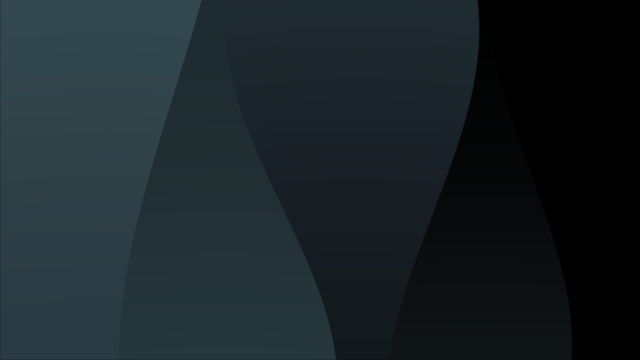
A Shadertoy shader for this background:

```glsl
const int PANELS = 4;
const float BAND_BEND = 0.7;     // how far the shading arches downwards
const float RIM_WIDTH = 0.0014;  // thin dark rim, in canvas widths
const float RIM_SHADE = 0.82;
const vec3 BACKDROP = vec3(0.0);

// Right edge of each panel at four even heights, top to bottom
const vec4 EDGES[PANELS] = vec4[](
    vec4(0.315, 0.259, 0.208, 0.185),
    vec4(0.357, 0.3815, 0.465, 0.525),
    vec4(0.746, 0.727, 0.661, 0.608),
    vec4(0.764, 0.800, 0.865, 0.893));

// Horizontal centre of each panel's arched shading
const vec4 ARCH_CENTRES = vec4(0.17, 0.35, 0.56, 0.75);

const vec3 TOP_COLORS[PANELS] = vec3[](
    vec3(0.200, 0.286, 0.310), vec3(0.113, 0.163, 0.183),
    vec3(0.120, 0.170, 0.190), vec3(0.000, 0.000, 0.000));
const vec3 MIDDLE_COLORS[PANELS] = vec3[](
    vec3(0.180, 0.252, 0.276), vec3(0.128, 0.184, 0.200),
    vec3(0.092, 0.122, 0.147), vec3(0.022, 0.030, 0.032));
const vec3 BOTTOM_COLORS[PANELS] = vec3[](
    vec3(0.160, 0.228, 0.258), vec3(0.150, 0.220, 0.240),
    vec3(0.068, 0.097, 0.107), vec3(0.064, 0.084, 0.094));

// Cubic curve through four evenly spaced values
float cubicThrough(vec4 values, float t) {
    float s = 3.0 * t;
    float a = s - 1.0, b = s - 2.0, c = s - 3.0;
    vec4 weights = vec4(-a * b * c / 6.0, s * b * c / 2.0,
                        -s * a * c / 2.0, s * a * b / 6.0);
    return dot(values, weights);
}

vec3 panelColor(int i, float t) {
    vec3 upper = mix(TOP_COLORS[i], MIDDLE_COLORS[i], clamp(2.0 * t, 0.0, 1.0));
    return mix(upper, BOTTOM_COLORS[i], clamp(2.0 * t - 1.0, 0.0, 1.0));
}

void mainImage(out vec4 fragColor, in vec2 fragCoord) {
    vec2 uv = fragCoord / iResolution.xy;
    float depth = 1.0 - uv.y;
    float pixel = 1.0 / iResolution.x;
    vec3 color = BACKDROP;

    // Stack the panels from right to left
    for (int i = PANELS - 1; i >= 0; i--) {
        float edge = cubicThrough(EDGES[i], depth);
        float offset = uv.x - ARCH_CENTRES[i];
        float shade = depth - BAND_BEND * offset * offset;
        float cover = smoothstep(-pixel, pixel, edge - uv.x);
        color = mix(color, panelColor(i, shade), cover);
    }

    // Dark rim along the left and bottom borders
    float border = min(uv.x, uv.y * iResolution.y / iResolution.x);
    color *= mix(RIM_SHADE, 1.0, smoothstep(0.0, 2.0 * RIM_WIDTH, border));

    fragColor = vec4(color, 1.0);
}
```
